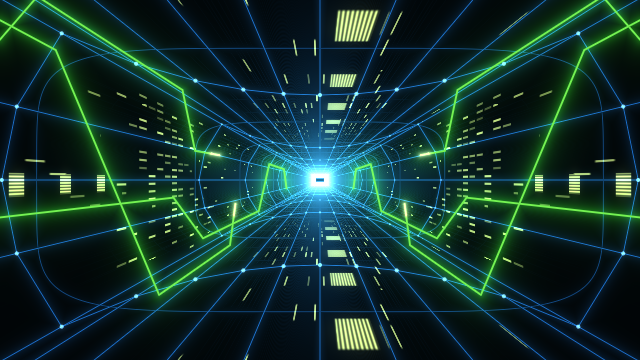
This background is drawn by a Shadertoy shader. Its source:

```glsl
// A mirrored data tunnel: blue wireframe, green circuit paths and yellow light panels.
#define RING_STEP 1.27
#define FRAME_STEP 1.63
#define RING_SIZE vec2(0.787, 0.366)
#define RING_POWER 5.5
#define WIRE_WIDTH 0.0011
#define PATH_WIDTH 0.0026
#define BASE_COLOR vec3(0.004, 0.018, 0.024)
#define WIRE_COLOR vec3(0.12, 0.47, 0.88)
#define PATH_COLOR vec3(0.20, 0.86, 0.14)
#define PANEL_COLOR vec3(0.86, 0.96, 0.52)

// Bends of three paths on one half of the tunnel
const vec2 PATH[17] = vec2[17](
    vec2(0.889, 0.444), vec2(0.734, 0.361), vec2(0.447, -0.319), vec2(0.250, -0.181), vec2(0.235, -0.067),
    vec2(0.889, 0.390), vec2(0.785, 0.510), vec2(0.382, 0.250), vec2(0.347, 0.081), vec2(0.280, 0.069),
    vec2(0.889, -0.104), vec2(0.407, -0.049), vec2(0.325, -0.162), vec2(0.170, -0.086),
    vec2(0.141, 0.044), vec2(0.100, 0.030), vec2(0.093, -0.023));

float hash(vec2 p) {
    return fract(sin(dot(p, vec2(127.1, 311.7))) * 43758.5453);
}

float coverage(float d, float halfWidth) {
    return clamp(0.5 + (halfWidth - d) * iResolution.y, 0.0, 1.0);
}

float segment(vec2 p, vec2 a, vec2 b) {
    vec2 ab = b - a;
    return length(p - a - ab * clamp(dot(p - a, ab) / dot(ab, ab), 0.0, 1.0));
}

// Distance to the nearest whole multiple of step
float gridDistance(float x, float step) {
    return abs(fract(x / step + 0.5) - 0.5) * step;
}

// Frame corners: 0 to 5 along the ceiling, 5 to 7 down the wall
vec2 frameNode(float k) {
    float x = 0.0995 * k + 0.00176 * k * k * k;
    float j = 7.0 - k;
    return k < 5.5 ? vec2(x, 0.236 + 0.333 * x * x) : vec2(0.884 - 0.0417 * j * j, 0.204 * j);
}

// Blue wireframe in one quadrant
vec3 wireframe(vec2 q) {
    float r = length(q), nearest = 1.0, dots = 0.0;
    for (int k = 0; k < 8; k++) {
        vec2 node = frameNode(float(k)), ray = normalize(node);
        nearest = min(nearest, abs(q.x * ray.y - q.y * ray.x));
        for (int j = 0; j < 6; j++) {
            float s = 1.0 / (1.0 + FRAME_STEP * float(j));
            if (k < 7) nearest = min(nearest, segment(q, node * s, frameNode(float(k + 1)) * s));
            float d = length(q - node * s), size = 0.0056 * pow(s, 0.75);
            dots = max(dots, (coverage(d, size) + 0.3 * exp(-d / size)) * sqrt(s));
        }
    }
    float light = 0.76 * coverage(nearest, WIRE_WIDTH) + 0.19 * exp(-nearest * 65.0);

    // Rounded rings, evenly spaced in depth
    vec2 e = q / RING_SIZE;
    float ring = pow(pow(e.x, RING_POWER) + pow(e.y, RING_POWER), 1.0 / RING_POWER);
    float slope = length(pow(e / ring, vec2(RING_POWER - 1.0)) / RING_SIZE);
    float depth = 1.0 / ring, toDistance = ring * ring / slope;
    float beyond = step(depth, 0.8);
    float d = gridDistance(depth - 1.0, RING_STEP) * toDistance + beyond;
    light = max(light, 0.52 * coverage(d, WIRE_WIDTH) + 0.08 * exp(-d * 70.0));

    // Finer mesh that fades in toward the far end
    float fine = gridDistance(depth - 1.0, RING_STEP / 4.0) * toDistance;
    fine = min(fine, gridDistance(q.x / q.y, 0.21) * q.y * q.y / r);
    fine = min(fine, gridDistance(q.y / q.x, 0.11) * q.x * q.x / r);
    light = max(light, 0.85 * coverage(fine, 0.0008) * exp(-r * 5.5));
    vec3 tint = mix(WIRE_COLOR, vec3(0.25, 0.68, 0.92), exp(-r * 7.0));
    return tint * light + vec3(0.5, 0.75, 0.9) * dots * 0.8;
}

// Yellow panels and scattered dashes on the four sides
float panels(vec2 p) {
    vec2 a = abs(p);
    bool wall = a.y < 0.57 * a.x;
    float z = 1.0 / (wall ? a.x : a.y);
    float across = wall ? p.y / a.x : p.x / a.y;
    vec2 cell = vec2(across, z) / (wall ? vec2(0.045, 0.11) : vec2(0.075, 0.42));
    vec2 id = floor(cell), f = abs(fract(cell) - 0.5);
    float h = hash(id + (wall ? 17.0 : 3.0));
    float spread = (z - 2.45) / 0.55;
    float density = wall ? 0.03 + 0.40 * exp(-spread * spread) : 0.16 + 0.12 * smoothstep(3.0, 4.0, z);
    density *= 1.0 - smoothstep(wall ? 0.42 : 0.75, wall ? 0.5 : 1.0, abs(across));
    float thin = wall ? f.x / min(z * 0.48, 1.15) : f.x * 1.3 / min(z * 0.3, 1.3);
    float dash = (1.0 - smoothstep(0.06, 0.22, thin)) * (1.0 - smoothstep(0.32, 0.46, f.y));
    dash *= step(h, density) * (0.3 + 0.6 * hash(id + 9.0)) * (1.0 - smoothstep(5.0, 10.0, z));

    // Striped blocks recede at equal steps of depth, each with a soft halo
    float along = wall ? gridDistance(z - 1.187, 0.228) : gridDistance(z - 2.36, 1.28);
    float side = wall ? abs(across + 0.016) : abs(across - 0.228);
    vec2 extent = wall ? vec2(0.030, 0.038) : vec2(0.235, 0.122);
    vec2 edge = 1.0 - smoothstep(extent * 0.9, extent * 1.1, vec2(along, side));
    vec2 halo = vec2(along, side) / extent;
    float visible = wall ? step(z, 1.76) : 1.0 - smoothstep(6.0, 10.0, z);
    float stripe = 0.66 + 0.38 * cos(6.2832 * across / (wall ? 0.0115 : 0.028));
    float block = edge.x * edge.y * mix(stripe, 0.68, smoothstep(2.8, 5.0, z));
    return max(dash, block * visible) + 0.13 * visible * exp(-0.7 * dot(halo, halo));
}

void mainImage(out vec4 fragColor, in vec2 fragCoord) {
    vec2 p = (fragCoord - 0.5 * iResolution.xy) / iResolution.y;
    p += step(abs(p), vec2(1e-5)) * 1e-4;
    vec2 q = abs(p), halfPlane = vec2(q.x, p.y);
    float r = length(p);

    // Dark air, wireframe and panels
    vec3 color = BASE_COLOR + vec3(0.005, 0.10, 0.15) * exp(-r * 5.0);
    color += wireframe(q) + PANEL_COLOR * panels(p);

    // Green paths with a wide halo and hot ends
    float d = 1.0;
    for (int i = 0; i < 16; i++)
        if (i != 4 && i != 9) d = min(d, segment(halfPlane, PATH[i], PATH[i + 1]));
    color += PATH_COLOR * (0.34 * exp(-d * 65.0) + 0.16 * exp(-d * 17.0));
    color = mix(color, PATH_COLOR + vec3(0.26, 0.09, 0.18), coverage(d, PATH_WIDTH));
    float tip = min(segment(halfPlane, PATH[4], PATH[4] + vec2(0.004, -0.03)),
                    segment(halfPlane, PATH[9], PATH[9] + vec2(0.022, 0.004)));
    color += vec3(0.85, 0.55, 0.55) * exp(-tip * 190.0);

    // Bright opening at the vanishing point
    color += vec3(0.24, 0.58, 0.76) * (0.80 * exp(-r * 22.0) + 0.13 * exp(-r * 8.0));
    float opening = length(max(q - vec2(0.021, 0.013), 0.0));
    color += vec3(0.85, 0.95, 1.0) * exp(-opening * 90.0);
    vec2 core = q - vec2(0.011, 0.005);
    color = mix(color, vec3(0.12, 0.45, 0.62), coverage(max(core.x, core.y), 0.0));
    fragColor = vec4(clamp(color, 0.0, 1.0), 1.0);
}
```
